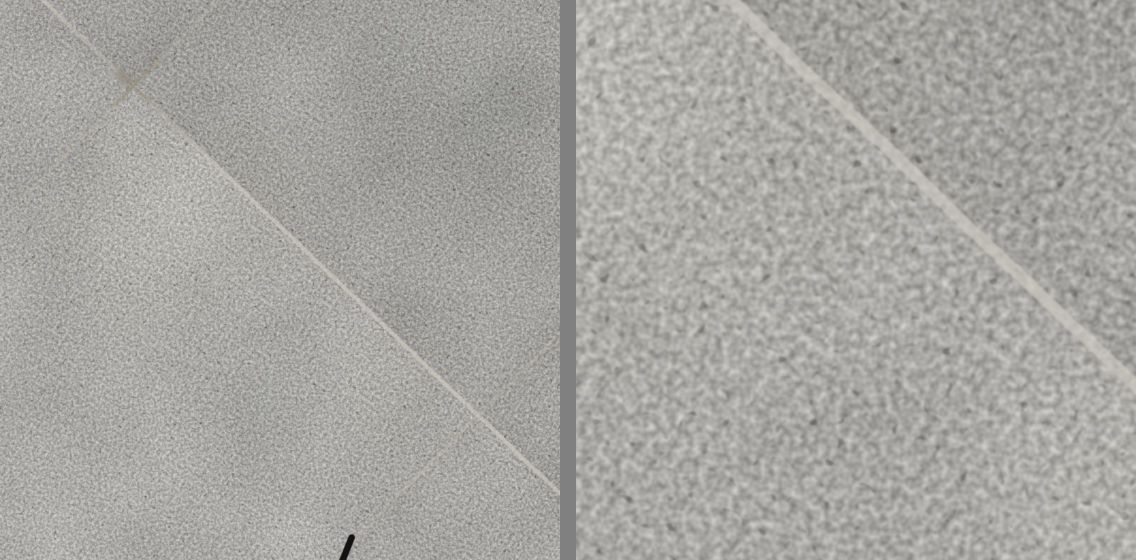
Left, the full canvas; right, a detail of the centre.
Reproduce this texture procedurally as a Shadertoy shader.

```glsl
// Grey stone paving: large square slabs laid diagonally with thin pale joints.
// A slightly skewed grid gives slabs and joints; gradient noise gives the grain,
// specks and cloudy wear. A short dark rod enters at the lower edge.

const vec2 CORNER = vec2(0.238, 0.846);       // one joint crossing
const vec2 EDGE_U = vec2(0.616, -0.588);      // slab edge along the main joint
const vec2 EDGE_V = vec2(0.600, 0.604);       // slab edge along the cross joints
const float SLAB_SIZE = 0.85;
const float MAIN_HALF_WIDTH = 0.0036;
const float CROSS_HALF_WIDTH = 0.0028;

const vec3 STONE = vec3(0.652, 0.648, 0.632);
const vec3 MAIN_JOINT = vec3(0.765, 0.755, 0.725);
const vec3 CROSS_JOINT = vec3(0.715, 0.700, 0.665);
const vec3 DIRT = vec3(0.50, 0.465, 0.40);
const vec3 STAIN_TINT = vec3(1.08, 1.0, 0.90); // removes more red than blue
const vec3 ROD = vec3(0.07, 0.07, 0.075);

const float GRAIN_SCALE = 175.0;
const float GRAIN_STRENGTH = 0.16;
const float SPECK_STRENGTH = 0.13;
const float CLOUD_STRENGTH = 0.045;
const float SLAB_VARIATION = 0.012;

// Broad stains: centre, radius, darkening (negative lightens)
const int STAIN_COUNT = 6;
const vec4 STAINS[STAIN_COUNT] = vec4[](
    vec4(0.88, 0.80, 0.13, 0.035), vec4(0.70, 0.93, 0.10, 0.030),
    vec4(0.34, 0.87, 0.09, 0.025), vec4(0.47, 0.29, 0.14, 0.030),
    vec4(0.33, 0.61, 0.17, -0.025), vec4(0.66, 0.31, 0.10, -0.020));

vec2 hash2(vec2 cell) {
    uvec2 q = uvec2(ivec2(cell)) * uvec2(1597u, 3812u) + 7919u;
    q = q * 1664525u + 1013904u;
    q.x += q.y * 1664525u;
    q.y += q.x * 1664525u;
    q ^= q >> 16u;
    q.x += q.y * 1664525u;
    q.y += q.x * 1664525u;
    q ^= q >> 16u;
    return vec2(q & 65535u) / 65535.0;
}

float cornerSlope(vec2 cell, vec2 offset) {
    float angle = 6.28318 * hash2(cell).x;
    return dot(vec2(cos(angle), sin(angle)), offset);
}

float gradientNoise(vec2 p) {
    vec2 i = floor(p), f = fract(p), e = vec2(1, 0);
    vec2 w = f * f * f * (f * (f * 6.0 - 15.0) + 10.0);
    return mix(mix(cornerSlope(i, f), cornerSlope(i + e, f - e), w.x),
               mix(cornerSlope(i + e.yx, f - e.yx), cornerSlope(i + 1.0, f - 1.0), w.x), w.y);
}

float fbm(vec2 p) {
    float sum = 0.0, amplitude = 1.0;
    for (int k = 0; k < 4; k++) {
        sum += amplitude * gradientNoise(p);
        p = mat2(1.6, 1.2, -1.2, 1.6) * p + 17.3;
        amplitude *= 0.5;
    }
    return sum;
}

float capsule(vec2 p, vec2 a, vec2 b, float radius) {
    vec2 pa = p - a, ba = b - a;
    return length(pa - ba * clamp(dot(pa, ba) / dot(ba, ba), 0.0, 1.0)) - radius;
}

float cover(float dist, float soft) { return 1.0 - smoothstep(-soft, soft, dist); }

void mainImage(out vec4 fragColor, in vec2 fragCoord) {
    vec2 p = fragCoord / iResolution.xy;
    float pixel = 1.0 / min(iResolution.x, iResolution.y);
    float soft = max(pixel, 0.0012);

    // Slab coordinates: joints lie on whole numbers
    vec2 grid = inverse(mat2(EDGE_U, EDGE_V)) * (p - CORNER);
    vec2 slab = floor(grid);
    vec2 wobble = 0.0012 * vec2(gradientNoise(p * 14.0), gradientNoise(p * 14.0 + 40.0));
    vec2 toJoint = abs(grid - round(grid)) * SLAB_SIZE;
    vec2 jointDist = abs((grid - round(grid)) * SLAB_SIZE + wobble);

    // Slab tone, clouds and stains
    float tone = SLAB_VARIATION * (2.0 * hash2(slab + 5.0).x - 1.0);
    tone += slab.y < 0.0 ? 0.012 : -0.022;
    tone += CLOUD_STRENGTH * fbm(p * 5.0 + slab * 9.0);
    tone -= 0.018 * exp(-min(toJoint.x, toJoint.y) / 0.025);
    float stain = 0.0;
    for (int k = 0; k < STAIN_COUNT; k++) {
        vec2 d = (p - STAINS[k].xy) / STAINS[k].z;
        stain += STAINS[k].w * exp(-dot(d, d));
    }
    vec3 color = STONE + tone - stain * STAIN_TINT;

    // Fine grain and scattered dark specks
    vec2 turned = mat2(0.83, 0.56, -0.56, 0.83) * p;
    float grain = gradientNoise(turned * GRAIN_SCALE) + 0.7 * gradientNoise(p.yx * GRAIN_SCALE * 1.7 + 31.0);
    float speck = smoothstep(0.30, 0.58, gradientNoise(turned.yx * GRAIN_SCALE * 0.8 + 73.0));
    float surface = GRAIN_STRENGTH * grain - SPECK_STRENGTH * speck;
    color += surface;

    // Joints: cross joints are faint, the main one brightens away from the corner
    float patchy = 0.5 + 0.7 * fbm(p * 11.0 + 60.0);
    float crossMask = cover(jointDist.x - CROSS_HALF_WIDTH, soft) * clamp(0.35 + 0.5 * patchy, 0.2, 0.8);
    float mainFade = mix(0.5, 0.9, smoothstep(0.05, 0.3, abs(grid.x)));
    float mainMask = cover(jointDist.y - MAIN_HALF_WIDTH, soft) * clamp(mainFade + 0.2 * (patchy - 0.5), 0.0, 1.0);
    color = mix(color, CROSS_JOINT + 0.35 * surface, crossMask);
    color = mix(color, MAIN_JOINT + 0.25 * surface, mainMask);

    // Dirt caught in the joints around the corner
    float nearCorner = exp(-dot(grid, grid) / 0.018);
    float jointBand = cover(min(jointDist.x, jointDist.y) - 0.003, 0.003);
    color = mix(color, DIRT, 0.55 * jointBand * nearCorner * smoothstep(0.25, 0.75, patchy));
    float clump = length((p - CORNER - vec2(-0.018, 0.014)) * mat2(0.72, -0.69, 1.4, 1.45));
    color = mix(color, DIRT, 0.6 * cover(clump - 0.016, 0.012) * smoothstep(-0.3, 0.3, grain));

    // Dark rod with a rounded tip
    float rod = capsule(p, vec2(0.628, 0.040), vec2(0.606, -0.015), 0.0058);
    color = mix(color, ROD, cover(rod, soft));

    fragColor = vec4(clamp(color, 0.0, 1.0), 1.0);
}
```
